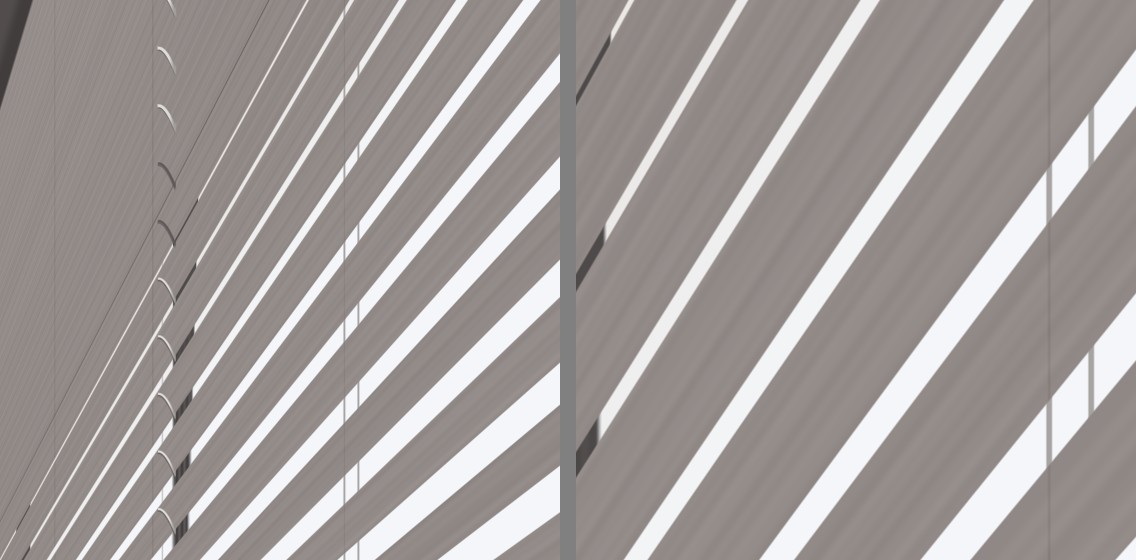
Left, the full canvas; right, a detail of the centre.
Reproduce this pattern procedurally as a WebGL 2 fragment shader.

```glsl
#version 300 es
precision highp float;
// Slanted window blind: grey slats fanning from a far point, bright gaps, cords and hooks.

#define VANISH vec2(-0.5716, -1.0404) // point where all slats meet
#define FIRST_SLOPE 1.820             // slope of the first open gap
#define SLOPE_STEP 0.1197             // slope change per slat
#define GAP_START 0.055               // first gap, as a share of the slat pitch
#define GAP_GROWTH 0.043              // widening per slat
#define HOOK_PITCH 0.1029
#define HOOK_ORIGIN vec2(0.284, 0.086)
#define HOOK_SIZE vec2(0.028, 0.039)
#define STREAK_DEPTH 0.009

uniform vec2 u_resolution;
out vec4 outColor;

const float TAU = 6.28319;
const vec3 SLAT = vec3(0.570, 0.540, 0.530);
const vec3 SKY = vec3(0.960, 0.965, 0.978);
const vec3 THIN_LIGHT = vec3(0.920, 0.910, 0.900);
const vec3 DARK = vec3(0.260, 0.240, 0.240);
const vec3 CORD = vec3(0.660, 0.640, 0.640);

float hash(float n) {
    return fract(sin(n * 91.7) * 4375.5);
}

// Coverage of a shape from its signed distance (negative inside)
float fill(float dist, float blur) {
    return 1.0 - smoothstep(-blur, blur, dist);
}

// Coverage of a vertical line
float cordLine(float x, float center, float halfWidth, float blur) {
    return fill(abs(x - center) - halfWidth, blur);
}

// Soft interval from a to b
float band(float x, float a, float b, float blur) {
    return smoothstep(a - blur, a + blur, x) * (1.0 - smoothstep(b - blur, b + blur, x));
}

// Distance to the bent hook, which falls from its upper left end
float hookDistance(vec2 q) {
    float t = clamp(q.x / HOOK_SIZE.x, 0.0, 1.0);
    float curve = HOOK_SIZE.y * pow(t, 1.8);
    float steep = 1.8 * HOOK_SIZE.y / HOOK_SIZE.x * pow(t, 0.8);
    float across = abs(q.y - curve) / sqrt(1.0 + steep * steep);
    float beyond = abs(q.x - t * HOOK_SIZE.x);
    return max(across, beyond);
}

// Fine streaks running along the slats
float streaks(float n) {
    float s = sin(n * TAU * 3.0 + 0.8) + 0.7 * sin(n * TAU * 5.3 + 2.0);
    s += 0.6 * sin(n * TAU * 8.7 + 1.5 * sin(n * 4.1));
    return s;
}

void main() {
    vec2 uv = gl_FragCoord.xy / u_resolution;
    float blur = 0.7 / min(u_resolution.x, u_resolution.y) + 0.0003;
    float down = 1.0 - uv.y;

    // Fan coordinate: whole numbers lie on the gaps
    vec2 ray = uv - VANISH;
    float slope = ray.y / ray.x;
    float fan = (FIRST_SLOPE - slope) / SLOPE_STEP;
    float row = floor(fan + 0.5);
    float toCanvas = SLOPE_STEP * ray.x / sqrt(1.0 + slope * slope);
    float fromGap = abs(fan - row) * toCanvas;

    // Slat surface
    vec3 color = SLAT + STREAK_DEPTH * streaks(fan);
    color += 0.008 * (hash(floor(fan)) - 0.5);
    color += 0.015 * smoothstep(0.5, 0.0, uv.x) * uv.y;

    // Faint cords behind the slats
    color -= 0.050 * cordLine(uv.x, 0.098, 0.0007, blur);
    color -= 0.070 * cordLine(uv.x, 0.273, 0.0007, blur);
    color -= 0.040 * cordLine(uv.x, 0.615, 0.0008, blur);

    // Closed seam above the first gap
    float seam = fill(fromGap - 0.0008, blur) * step(abs(row + 1.0), 0.5);
    color = mix(color, DARK, seam * mix(0.35, 0.60, uv.y));

    // Bright gaps, wider with each slat
    float halfGap = 0.5 * (GAP_START + GAP_GROWTH * row) * toCanvas;
    float gap = fill(fromGap - halfGap, blur) * step(-0.5, row);
    vec3 light = mix(THIN_LIGHT, SKY, smoothstep(0.0, 4.0, row));
    float cords = max(cordLine(uv.x, 0.615, 0.0017, blur), cordLine(uv.x, 0.640, 0.0017, blur));
    cords = max(cords, 0.6 * cordLine(uv.x, 0.290, 0.0012, blur));
    light = mix(light, CORD, cords);

    // Ladder tapes darken short stretches of the gaps
    float tapeEnd = 0.354 - 0.0035 * max(row, 0.0);
    float tape = band(uv.x, 0.309, tapeEnd, 0.001 + 0.0006 * max(row, 0.0));
    tape = max(tape, band(uv.x, 0.029, 0.054, 0.0015));
    float weave = 0.05 * sin(uv.x * TAU * 110.0) * smoothstep(1.0, 4.0, row);
    light = mix(light, DARK + 0.05 + weave, tape);
    color = mix(color, light, gap);

    // Column of hooks, the third and fourth in shade
    float hookRow = floor((down - HOOK_ORIGIN.y) / HOOK_PITCH + 0.2);
    vec2 q = vec2(uv.x, down) - HOOK_ORIGIN - vec2(0.0, hookRow * HOOK_PITCH);
    float shaded = step(abs(hookRow - 2.5), 0.75);
    float thick = hookRow < 1.5 ? 0.0026 : 0.0018;
    vec3 hookColor = mix(vec3(0.88, 0.87, 0.86), DARK + 0.10, shaded);
    hookColor -= 0.25 * (1.0 - shaded) * smoothstep(0.6, 1.0, q.x / HOOK_SIZE.x);
    float hookShade = fill(hookDistance(q + vec2(0.001, -0.003)) - 0.0015, blur);
    color = mix(color, DARK, 0.5 * hookShade);
    color = mix(color, hookColor, fill(hookDistance(q) - thick, blur));

    // Dark frame in the upper left corner
    vec2 frameNormal = vec2(1.0 / 0.0586, 1.0 / 0.195);
    float frame = (dot(vec2(uv.x, down), frameNormal) - 1.0) / length(frameNormal);
    vec3 frameColor = DARK + 0.06 * smoothstep(-0.015, -0.035, frame);
    color = mix(color, frameColor, fill(frame, blur * 1.5));

    outColor = vec4(color, 1.0);
}
```
